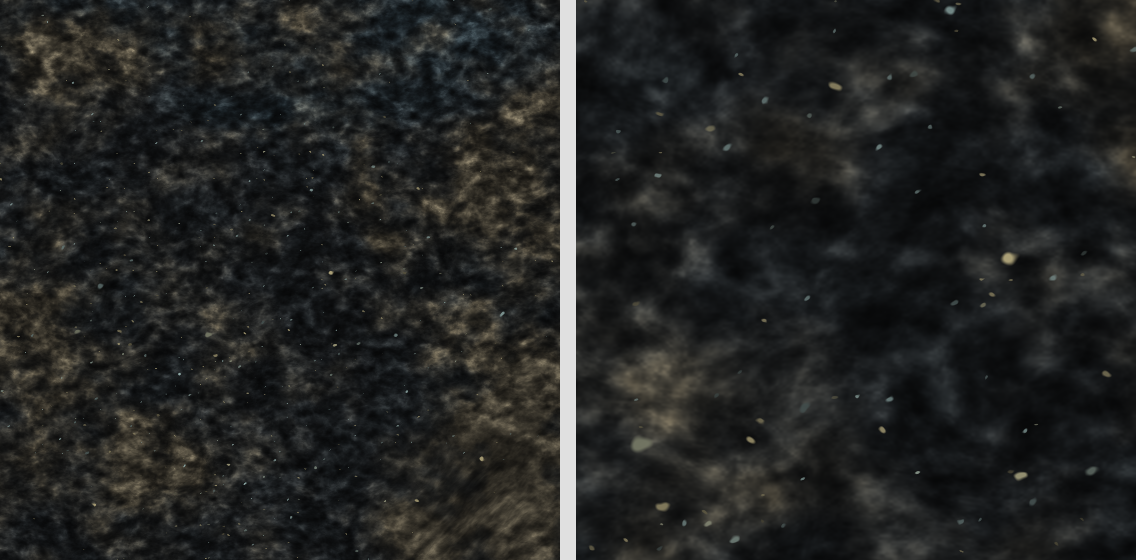
Left: the whole. Right: its middle third, enlarged.
Write a Shadertoy shader that draws this texture.

```glsl
// Dark weathered ground: earthy and blue-teal stains over near-black grit,
// with sparse pale mineral flecks. Stains are ragged soft spots, the grit is
// stretched fractal noise, and brightness is log-normal.

const float BASE_LIGHT = 0.094;
const float GRIT_SCALE = 68.0;
const float GRIT_CONTRAST = 3.2;
const float STAIN_RAGGED = 1.5;
const float EARTH_LIFT = 0.78;
const float TEAL_LIFT = 0.52;
const vec3 EARTH_TINT = vec3(1.09, 1.01, 0.83);
const vec3 SOOT_TINT = vec3(0.90, 1.00, 1.08);
const vec3 TEAL_TINT = vec3(0.76, 1.01, 1.16);
const vec3 FLECK_WARM = vec3(0.62, 0.58, 0.43);
const vec3 FLECK_COOL = vec3(0.53, 0.63, 0.62);

vec3 hash3(vec2 p) {
    vec3 q = fract(p.xyx * vec3(0.1031, 0.1030, 0.0973));
    q += dot(q, q.yxz + 33.33);
    return fract((q.xxy + q.yzz) * q.zyx);
}

float valueNoise(vec2 p) {
    vec2 cell = floor(p), f = fract(p);
    f = f * f * (3.0 - 2.0 * f);
    float low = mix(hash3(cell).x, hash3(cell + vec2(1, 0)).x, f.x);
    float high = mix(hash3(cell + vec2(0, 1)).x, hash3(cell + vec2(1, 1)).x, f.x);
    return mix(low, high, f.y);
}

// Fractal noise centred on zero
float fbm(vec2 p) {
    float sum = 0.0, weight = 0.53;
    for (int i = 0; i < 4; i++) {
        sum += weight * (valueNoise(p) - 0.5);
        p = mat2(1.64, 1.18, -1.18, 1.64) * p + 17.3;
        weight *= 0.52;
    }
    return sum;
}

float spot(vec2 p, vec2 centre, vec2 radius) {
    vec2 d = (p - centre) / radius;
    return exp(-dot(d, d));
}

// Brown earth gathers along the sides and in the lower right
float earthStain(vec2 p) {
    float s = 0.80 * spot(p, vec2(0.07, 0.90), vec2(0.20, 0.07));
    s += 0.35 * spot(p, vec2(0.45, 0.94), vec2(0.16, 0.08));
    s += 0.65 * spot(p, vec2(0.93, 0.66), vec2(0.20, 0.18));
    s += 0.55 * spot(p, vec2(0.66, 0.66), vec2(0.035, 0.14));
    s += 0.60 * spot(p, vec2(0.07, 0.42), vec2(0.19, 0.22));
    s += 0.60 * spot(p, vec2(0.27, 0.17), vec2(0.10, 0.14));
    s += 0.85 * spot(p, vec2(0.95, 0.25), vec2(0.17, 0.19));
    s += 0.65 * spot(p, vec2(0.82, 0.06), vec2(0.14, 0.12));
    return s;
}

// Blue-teal film lies across the upper edge
float tealStain(vec2 p) {
    float s = 0.75 * spot(p, vec2(0.50, 0.80), vec2(0.16, 0.06));
    s += 0.80 * spot(p, vec2(0.80, 0.93), vec2(0.25, 0.12));
    s += 0.55 * spot(p, vec2(0.20, 0.97), vec2(0.26, 0.10));
    s += 0.35 * spot(p, vec2(0.81, 0.40), vec2(0.08, 0.12));
    return s;
}

// Returns coverage in x, brightness in y and hue choice in z
vec3 fleck(vec2 p, float scale, float density) {
    vec2 q = p * scale;
    vec3 place = hash3(floor(q) + 41.0);
    vec3 look = hash3(floor(q) + 97.0);
    vec2 d = fract(q) - mix(vec2(0.3), vec2(0.7), place.xy);
    float angle = (look.x - 0.35) * 1.6;
    d = mat2(cos(angle), -sin(angle), sin(angle), cos(angle)) * d;
    d += 0.10 * vec2(valueNoise(q * 5.0), valueNoise(q * 5.0 + 31.0)) - 0.05;
    float size = mix(0.08, 0.20, look.y * look.y);
    float shape = 1.0 - smoothstep(0.45, 1.25, length(d / vec2(1.0, 0.62)) / size);
    return vec3(shape * step(place.z, density), mix(0.45, 1.15, look.z), look.x);
}

void mainImage(out vec4 fragColor, in vec2 fragCoord) {
    vec2 p = fragCoord / iResolution.xy;

    // Ragged stain masks
    vec2 warp = vec2(fbm(p * 7.0), fbm(p * 7.0 + 53.0));
    vec2 ragged = p + 0.16 * warp;
    float patches = fbm(p * vec2(13.0, 16.0) + 9.0);
    float earth = clamp(earthStain(ragged) + STAIN_RAGGED * patches + 0.08, 0.0, 1.0);
    float teal = clamp(tealStain(ragged) - 0.8 * patches, 0.0, 1.0);
    teal *= 1.0 - 0.6 * earth;

    // Flattened grit, turning to diagonal strokes in the lower right
    vec2 g = p + 0.025 * warp;
    float grit = fbm(vec2(g.x * 0.72 + g.y * 0.2, g.y - g.x * 0.16) * GRIT_SCALE);
    float strokes = fbm(vec2((g.x + g.y) * 0.32, g.y - g.x) * GRIT_SCALE * 0.7 + 80.0);
    grit = mix(grit, strokes, 0.75 * spot(p, vec2(0.85, 0.10), vec2(0.16, 0.15)));

    float lift = EARTH_LIFT * earth + TEAL_LIFT * teal + 0.7 * patches;
    float light = BASE_LIGHT * exp(lift + GRIT_CONTRAST * grit);
    light = light / (1.0 + 0.45 * light);
    vec3 tint = mix(SOOT_TINT, TEAL_TINT, teal);
    tint = mix(tint, EARTH_TINT, clamp(earth * 1.25 + 0.6 * grit, 0.0, 1.0));
    vec3 color = light * tint + 0.004;

    // Pale flecks, coarse to fine, thickest in the dark middle
    float middle = 0.15 + 0.85 * spot(p, vec2(0.42, 0.42), vec2(0.36, 0.42));
    for (int i = 0; i < 3; i++) {
        float level = float(i);
        vec3 f = fleck(p + 0.37 * level, 26.0 + 21.0 * level, (0.07 + 0.04 * level) * middle);
        vec3 mineral = mix(FLECK_WARM, FLECK_COOL, smoothstep(0.35, 0.65, f.z));
        color = mix(color, mineral * f.y, f.x * (0.95 - 0.15 * level));
    }

    fragColor = vec4(color, 1.0);
}
```
